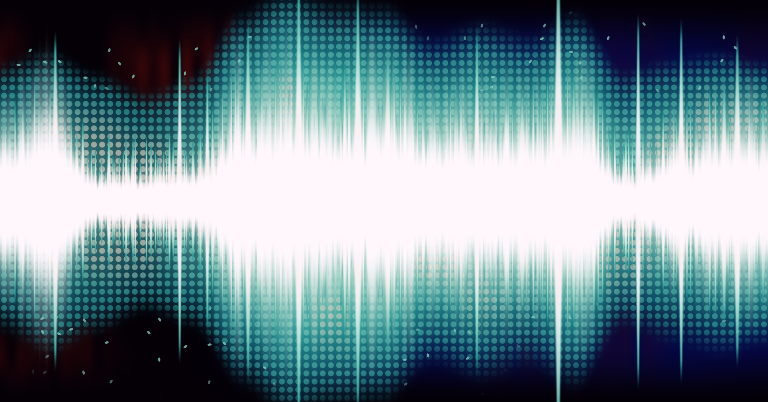
Reproduce this background procedurally as a Shadertoy shader.

```glsl
// A glowing audio waveform: mirrored white spikes over a teal halftone haze
// on black, navy and dark red. Envelopes along x shape the haze and the core;
// hashed cells add thin spikes, and a short list sets the tallest peaks.

const vec3 INK = vec3(0.015, 0.0, 0.025);
const vec3 NAVY = vec3(0.02, 0.03, 0.32);
const vec3 RUST = vec3(0.24, 0.03, 0.04);
const vec3 DEEP = vec3(0.05, 0.27, 0.38);
const vec3 TEAL = vec3(0.13, 0.57, 0.57);
const vec3 AQUA = vec3(0.53, 0.82, 0.75);
const vec3 PEACH = vec3(0.98, 0.78, 0.70);
const vec3 WHITE = vec3(1.0, 0.97, 0.99);
const float DOT_COLUMNS = 94.0;
const float DOT_RADIUS = 0.36;
const float FLECK_COLUMNS = 60.0;

// Envelopes at even steps from left to right; heights are from the centre line
const int KNOTS = 17;
const float HAZE[KNOTS] = float[](.62, .68, .58, .52, .60, .84, .98, .92, .90,
                                  .74, .80, .74, .85, .60, .66, .70, .66);
const float CORE[KNOTS] = float[](.26, .42, .14, .12, .14, .42, .46, .42, .44,
                                  .34, .34, .36, .42, .12, .26, .36, .30);
const float GLOW[KNOTS] = float[](.50, .50, .28, .22, .35, .85, 1., 1., 1.,
                                  .85, .85, .85, 1., .55, .60, .70, .80);

// Tallest peaks: position, height, half width
const int PEAKS = 15;
const vec3 PEAK[PEAKS] = vec3[](
    vec3(.072, .86, .008), vec3(.234, .82, .004), vec3(.270, .66, .004),
    vec3(.323, .92, .008), vec3(.389, 1.15, .009), vec3(.466, 1.10, .009),
    vec3(.505, .78, .010), vec3(.621, .88, .006), vec3(.680, .58, .009),
    vec3(.727, 1.30, .010), vec3(.747, .66, .007), vec3(.831, .95, .005),
    vec3(.887, .92, .006), vec3(.943, .62, .007), vec3(.960, .84, .009));

float hash(vec2 p) {
    vec3 q = fract(vec3(p.xyx) * 0.1031);
    q += dot(q, q.yzx + 33.33);
    return fract((q.x + q.y) * q.z);
}

float noise(vec2 p) {
    vec2 i = floor(p), f = fract(p);
    f = f * f * (3.0 - 2.0 * f);
    return mix(mix(hash(i), hash(i + vec2(1, 0)), f.x),
               mix(hash(i + vec2(0, 1)), hash(i + vec2(1, 1)), f.x), f.y);
}

float envelope(in float knots[KNOTS], float x) {
    float s = clamp(x, 0.0, 0.9999) * float(KNOTS - 1);
    int i = int(s);
    return mix(knots[i], knots[i + 1], smoothstep(0.0, 1.0, fract(s)));
}

// Returns coverage and heat (1 at the centre line, 0 at the tip)
vec2 spike(float dx, float a, float height, float width, float soft) {
    float t = max(1.0 - a / height, 0.0);
    float reach = width * pow(t, 1.2);
    float cover = 1.0 - smoothstep(reach * 0.35, reach + soft, abs(dx));
    cover *= smoothstep(0.0, 0.15, t);
    return vec2(cover, cover * t);
}

vec3 spikeColour(float heat) {
    vec3 c = mix(TEAL, AQUA, smoothstep(0.0, 0.35, heat));
    return mix(c, WHITE, smoothstep(0.2, 0.62, heat));
}

void mainImage(out vec4 fragColor, in vec2 fragCoord) {
    vec2 uv = fragCoord / iResolution.xy;
    vec2 p = fragCoord / iResolution.x;
    float x = uv.x, a = abs(2.0 * uv.y - 1.0), px = 1.0 / iResolution.x;
    float haze = envelope(HAZE, x), core = envelope(CORE, x), glow = envelope(GLOW, x);

    // Dark backdrop with navy clouds and rusty streaks
    float cloud = noise(p * vec2(9.0, 6.0) + 4.0);
    float navy = smoothstep(0.24, 0.5, x) * (1.0 - smoothstep(0.68, 1.02, a));
    vec3 col = mix(INK, NAVY, navy * mix(0.55, 1.1, cloud));
    float rust = noise(p * vec2(70.0, 14.0)) * smoothstep(0.4, 0.75, noise(p * vec2(11.0, 4.0) + 20.0));
    rust *= (1.0 - 0.75 * smoothstep(0.3, 0.65, x)) * (1.0 - smoothstep(0.7, 1.0, a));
    col = mix(col, RUST, rust);

    // Teal haze, brightening towards the centre line
    float depth = 1.0 - a / (haze * mix(0.95, 1.12, cloud));
    col = mix(col, DEEP, smoothstep(-0.12, 0.28, depth) * mix(0.45, 1.0, glow));
    col = mix(col, TEAL, smoothstep(0.02, 0.45, depth) * glow);
    col = mix(col, AQUA, smoothstep(0.25, 0.75, depth) * glow);

    // Halftone dots, warmer in scattered patches
    vec2 cell = fract(p * DOT_COLUMNS) - 0.5;
    float edge = DOT_COLUMNS * px;
    float dots = 1.0 - smoothstep(DOT_RADIUS - edge * 0.5, DOT_RADIUS + edge * 0.5, length(cell));
    float warm = smoothstep(0.5, 0.8, noise(p * vec2(16.0, 10.0) + 9.0)) * smoothstep(0.1, 0.6, depth);
    vec3 dotColour = mix(TEAL, AQUA, smoothstep(0.1, 0.8, depth + 0.2 * glow));
    dotColour = mix(dotColour, PEACH, warm * 0.7);
    col = mix(col, dotColour, dots * smoothstep(-0.08, 0.15, depth) * 0.7);

    // Hashed thin spikes in three densities, then the tallest peaks
    vec2 wave = vec2(0.0);
    for (int layer = 0; layer < 3; layer++) {
        float n = 46.0 * exp2(float(layer) * 0.95);
        for (int k = -1; k <= 1; k++) {
            float id = floor(x * n) + float(k);
            vec2 seed = vec2(id, float(layer) * 17.0 + 3.0);
            float centre = (id + 0.2 + 0.6 * hash(seed)) / n;
            float height = (0.45 * haze + 0.6 * core) * mix(0.4, 1.15, hash(seed + 51.0));
            float width = mix(0.18, 0.38, hash(seed + 87.0)) / n;
            wave = max(wave, spike(x - centre, a, height, width, 0.7 * px + 0.0006));
        }
    }
    for (int i = 0; i < PEAKS; i++)
        wave = max(wave, spike(x - PEAK[i].x, a, PEAK[i].y, PEAK[i].z, px + 0.0008));
    col = mix(col, spikeColour(wave.y), wave.x * 0.92);

    // White core with a hairline-ragged rim
    float hair = noise(vec2(x * 330.0, 2.0)) * 0.6 + noise(vec2(x * 120.0, 7.0)) * 0.4;
    float rim = core * mix(0.65, 1.35, hair);
    col = mix(col, mix(PEACH, WHITE, 0.6), 0.4 * (1.0 - smoothstep(rim * 0.6, rim * 1.8, a)));
    col = mix(col, WHITE, 1.0 - smoothstep(rim * 0.45, rim * 1.15, a));

    // Loose flecks drifting around the outer haze
    vec2 grid = p * FLECK_COLUMNS, id = floor(grid);
    vec2 d = fract(grid) - 0.3 - 0.4 * vec2(hash(id + 5.0), hash(id + 11.0));
    float turn = 6.2832 * hash(id + 23.0), c = cos(turn), s = sin(turn);
    d = mat2(c, -s, s, c) * d * vec2(1.0, 1.0);
    float fleck = 1.0 - smoothstep(0.12, 0.2, length(d * vec2(1.0, 1.8)));
    fleck *= step(0.87, hash(id + 37.0)) * smoothstep(0.45, 0.7, noise(id * 0.12 + 3.0));
    fleck *= smoothstep(0.45, 0.6, a) * (1.0 - smoothstep(0.85, 0.98, a));
    col = mix(col, AQUA, fleck * 0.75);

    fragColor = vec4(clamp(col, 0.0, 1.0), 1.0);
}
```
